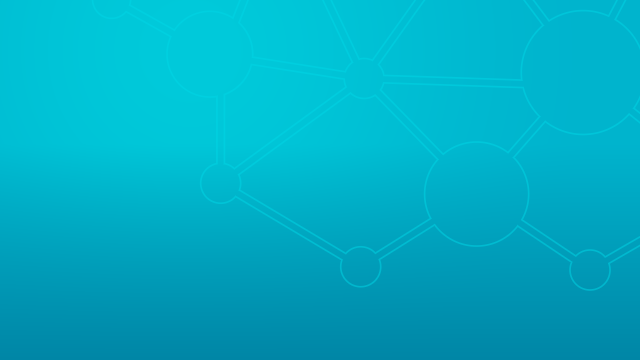
A WebGL 2 fragment shader for this background:

```glsl
#version 300 es
precision highp float;
// Teal gradient with a soft glow and an outlined network of round nodes and bars.

#define GLOW_CENTER vec2(0.53, 0.86)
#define GLOW_RADIUS 1.15
#define FADE_TOP 0.6
#define BAR_HALF_WIDTH 0.0104
#define LINE_HALF_WIDTH 0.0023
#define LINE_OPACITY 0.5

uniform vec2 u_resolution;
out vec4 fragColor;

const vec3 GLOW_COLOR = vec3(0.0, 0.79, 0.855);
const vec3 BASE_COLOR = vec3(0.0, 0.705, 0.805);
const vec3 DEEP_COLOR = vec3(0.0, 0.525, 0.65);
const vec3 LINE_COLOR = vec3(0.0, 0.84, 0.9);

// Nodes: center and radius, in units of the canvas height
const int NODE_COUNT = 8;
const vec3 NODES[NODE_COUNT] = vec3[](
    vec3(0.310, 1.002, 0.053), vec3(0.583, 0.8495, 0.119),
    vec3(0.613, 0.491, 0.0555), vec3(1.0115, 0.782, 0.0555),
    vec3(1.002, 0.259, 0.0555), vec3(1.324, 0.461, 0.1445),
    vec3(1.620, 0.7985, 0.172), vec3(1.639, 0.250, 0.0555));

// Bar ends that are off-center or beyond the canvas; indices follow the nodes
const vec2 ANCHORS[10] = vec2[](
    vec2(0.618, 0.8495), vec2(0.701, 1.058), vec2(0.613, 0.8495),
    vec2(0.8865, 1.046), vec2(1.199, 1.046), vec2(1.620, 0.7615),
    vec2(1.434, 1.046), vec2(1.750, 1.046), vec2(1.852, 0.613),
    vec2(1.852, 0.373));

// Bars: pairs of end indices
const int LINK_COUNT = 17;
const ivec2 LINKS[LINK_COUNT] = ivec2[](
    ivec2(0, 1), ivec2(1, 3), ivec2(10, 2), ivec2(2, 3), ivec2(2, 4),
    ivec2(3, 5), ivec2(3, 13), ivec2(4, 5), ivec2(5, 6), ivec2(5, 7),
    ivec2(8, 9), ivec2(3, 11), ivec2(3, 12), ivec2(6, 14), ivec2(6, 15),
    ivec2(6, 16), ivec2(7, 17));

vec2 endPoint(int i) {
    return i < NODE_COUNT ? NODES[i].xy : ANCHORS[i - NODE_COUNT];
}

float segmentDistance(vec2 p, vec2 a, vec2 b) {
    vec2 ap = p - a, ab = b - a;
    return length(ap - ab * clamp(dot(ap, ab) / dot(ab, ab), 0.0, 1.0));
}

// Signed distance to the union of all nodes and bars
float networkDistance(vec2 p) {
    float d = 1e3;
    for (int i = 0; i < NODE_COUNT; i++) {
        d = min(d, length(p - NODES[i].xy) - NODES[i].z);
    }
    for (int i = 0; i < LINK_COUNT; i++) {
        vec2 a = endPoint(LINKS[i].x), b = endPoint(LINKS[i].y);
        d = min(d, segmentDistance(p, a, b) - BAR_HALF_WIDTH);
    }
    return d;
}

vec3 background(vec2 p) {
    float falloff = smoothstep(0.0, GLOW_RADIUS, distance(p, GLOW_CENTER));
    vec3 color = mix(GLOW_COLOR, BASE_COLOR, falloff);
    float depth = clamp((FADE_TOP - p.y) / FADE_TOP, 0.0, 1.0);
    return mix(color, DEEP_COLOR, depth);
}

void main() {
    vec2 p = gl_FragCoord.xy / u_resolution.y;
    float pixel = 1.0 / u_resolution.y;

    // Antialiased outline over the gradient
    float edge = abs(networkDistance(p)) - LINE_HALF_WIDTH;
    float line = clamp(0.5 - edge / pixel, 0.0, 1.0);
    vec3 color = mix(background(p), LINE_COLOR, line * LINE_OPACITY);
    fragColor = vec4(color, 1.0);
}
```
